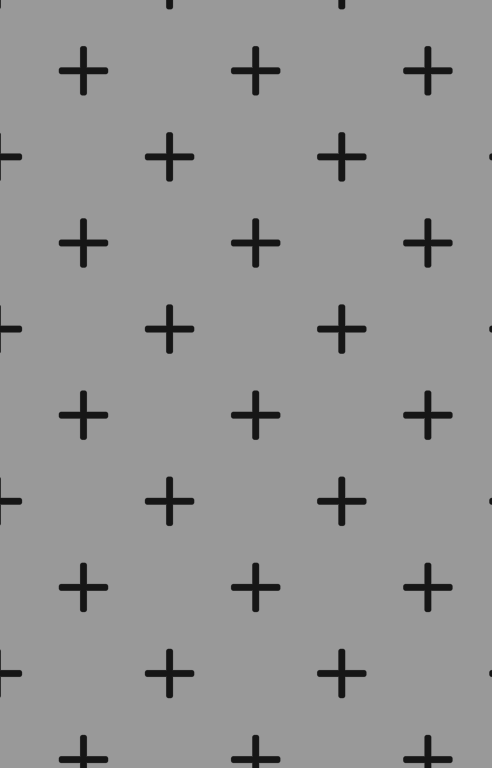
This pattern is drawn by a WebGL 1 fragment shader. Its source:

```glsl
precision mediump float;
// Staggered rows of thin dark plus signs with softly rounded ends on flat grey.

uniform vec2 u_resolution;

// All lengths are fractions of the canvas width.
#define PERIOD 0.35
#define ANCHOR vec2(0.5197, 0.7171)
#define ARM_LENGTH 0.0502
#define HALF_STROKE 0.0070
#define CORNER_RADIUS 0.0052
#define EDGE_PIXELS 0.75
#define PAPER vec3(0.600)
#define INK vec3(0.088)

// Signed distance to a box with rounded corners.
float roundedBox(vec2 p, vec2 halfSize, float radius) {
  vec2 q = abs(p) - halfSize + radius;
  return length(max(q, 0.0)) + min(max(q.x, q.y), 0.0) - radius;
}

// Two crossed bars of equal size.
float plusSign(vec2 p) {
  vec2 bar = vec2(ARM_LENGTH, HALF_STROKE);
  return min(roundedBox(p, bar, CORNER_RADIUS),
             roundedBox(p, bar.yx, CORNER_RADIUS));
}

// Offset from the nearest point of a square lattice.
vec2 latticeOffset(vec2 p) {
  return (fract(p / PERIOD + 0.5) - 0.5) * PERIOD;
}

void main() {
  vec2 p = gl_FragCoord.xy / u_resolution.x - ANCHOR;

  // The second lattice sits half a period across and down.
  float d = min(plusSign(latticeOffset(p)),
                plusSign(latticeOffset(p + 0.5 * PERIOD)));

  float edge = EDGE_PIXELS / u_resolution.x;
  float coverage = 1.0 - smoothstep(-edge, edge, d);
  gl_FragColor = vec4(mix(PAPER, INK, coverage), 1.0);
}
```
